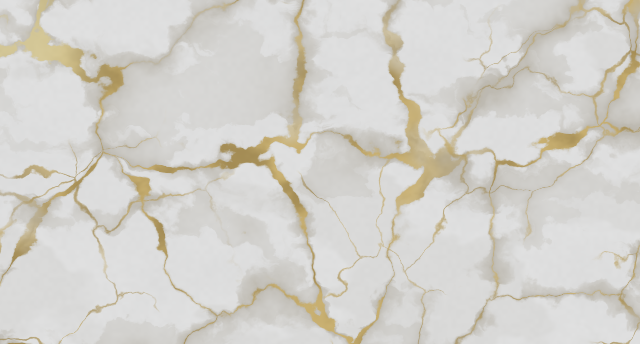
Reproduce this texture procedurally as a WebGL 1 fragment shader.

```glsl
precision highp float;
// White marble with soft grey clouds and a branching net of gold veins.
uniform vec2 u_resolution;

vec2 hash2(vec2 p) {
  return fract(sin(vec2(dot(p, vec2(127.1, 311.7)), dot(p, vec2(269.5, 183.3)))) * 43758.5);
}

float noise(vec2 p) {
  vec2 i = floor(p), f = fract(p);
  f = f * f * (3.0 - 2.0 * f);
  vec2 low = vec2(hash2(i).x, hash2(i + vec2(1.0, 0.0)).x);
  vec2 high = vec2(hash2(i + vec2(0.0, 1.0)).x, hash2(i + 1.0).x);
  vec2 column = mix(low, high, f.y);
  return mix(column.x, column.y, f.x);
}

float fbm(vec2 p) {
  float sum = 0.0, amp = 0.5;
  for (int i = 0; i < 5; i++) {
    sum += amp * noise(p);
    p = mat2(1.6, 1.2, -1.2, 1.6) * p + 3.7;
    amp *= 0.5;
  }
  return sum;
}

// Distances to the nearest and second nearest cell borders
vec2 cellBorders(vec2 p) {
  vec2 cell = floor(p), f = fract(p), nearest = vec2(0.0);
  float best = 8.0;
  for (int y = -1; y <= 1; y++) {
    for (int x = -1; x <= 1; x++) {
      vec2 g = vec2(float(x), float(y));
      vec2 r = g + hash2(cell + g) - f;
      if (dot(r, r) < best) { best = dot(r, r); nearest = r; }
    }
  }
  vec2 border = vec2(8.0);
  for (int y = -2; y <= 2; y++) {
    for (int x = -2; x <= 2; x++) {
      vec2 g = vec2(float(x), float(y));
      vec2 r = g + hash2(cell + g) - f;
      vec2 gap = r - nearest;
      if (dot(gap, gap) > 0.0001) {
        float d = dot(0.5 * (r + nearest), normalize(gap));
        if (d < border.x) border = vec2(d, border.x);
        else border.y = min(border.y, d);
      }
    }
  }
  return border;
}

void main() {
  vec2 p = gl_FragCoord.xy / u_resolution.y;
  float soft = 0.0015 + 0.8 / u_resolution.y;

  // Bend the vein paths: broad sway plus small jagged kinks
  vec2 sway = vec2(fbm(p * 2.4 + 11.0), fbm(p * 2.4 + 37.0)) - 0.48;
  vec2 kink = vec2(fbm(p * 15.0 + 5.0), fbm(p * 15.0 + 23.0)) - 0.48;
  vec2 q = p + 0.32 * sway + 0.07 * kink;
  q = mat2(0.96, -0.28, 0.28, 0.96) * q;

  vec2 mainVein = cellBorders(q * vec2(2.0, 2.7) + 4.0) / 2.35;
  float fineVein = cellBorders(q * vec2(3.1, 4.4) + 19.0).x / 3.7;

  // Vein width: hairlines that swell into ragged pools, mostly at the left and at joints
  vec2 fromPool = (p - vec2(0.3, 0.42)) * vec2(2.2, 4.0);
  float pool = exp(-dot(fromPool, fromPool));
  float swell = smoothstep(0.34, 0.72, fbm(p * 5.0 + 51.0) + 0.1 * pool);
  float ragged = max(0.2, 3.2 * fbm(p * vec2(14.0, 26.0) + 9.0) - 0.65);
  float width = 0.0016 + 0.014 * swell * swell + 0.014 * swell * exp(-mainVein.y * 24.0);
  width *= ragged;
  float fade = smoothstep(0.27, 0.44, fbm(p * 2.2 + 71.0));
  float gold = smoothstep(-soft, soft, width - mainVein.x) * mix(0.25, 0.96, fade);

  float fineGate = smoothstep(0.45, 0.55, fbm(p * 2.6 + 87.0) + 0.1 * pool);
  float fineWidth = 0.0009 + 0.005 * swell * ragged;
  float fineGold = smoothstep(-soft, soft, fineWidth - fineVein) * fineGate * 0.75;

  // Stone: pale ground with layered watercolour-like patches
  float cloud = fbm(p * vec2(2.8, 4.6) + 0.5 * sway + 103.0);
  float patches = fbm(p * vec2(5.0, 8.5) + kink + 131.0);
  vec3 color = vec3(0.873, 0.874, 0.874) + 0.035 * (cloud - 0.48);
  color = mix(color, vec3(0.825, 0.823, 0.815), 0.5 * smoothstep(0.50, 0.57, cloud));
  color = mix(color, vec3(0.81, 0.805, 0.79), 0.45 * smoothstep(0.53, 0.58, patches));

  // Grey shadows that follow the veins, in crisp-edged patches
  float halo = exp(-mainVein.x * 22.0) + 0.5 * fineGate * exp(-fineVein * 40.0);
  float veil = smoothstep(0.42, 0.52, patches + 0.2 * (halo - 0.5)) * min(halo, 1.0);
  color = mix(color, vec3(0.705, 0.685, 0.64), 0.72 * veil);
  float rim = smoothstep(0.01, 0.0, mainVein.x - width) * 0.25;
  color = mix(color, vec3(0.72, 0.69, 0.61), rim);

  // Gold leaf: ochre to light gold, paler toward the upper left
  float sheen = smoothstep(0.28, 0.62, fbm(p * vec2(7.0, 9.0) + 151.0));
  vec3 leaf = mix(vec3(0.64, 0.545, 0.32), vec3(0.785, 0.685, 0.43), sheen);
  float pale = smoothstep(0.4, 0.1, length(p - vec2(0.0, 0.9)));
  leaf = mix(leaf, vec3(0.85, 0.81, 0.63), 0.8 * pale);
  color = mix(color, leaf * 0.97, fineGold);
  color = mix(color, leaf, gold);

  // Faint mineral grain
  color += 0.012 * (noise(p * 75.0) - 0.5);
  gl_FragColor = vec4(clamp(color, 0.0, 1.0), 1.0);
}
```
